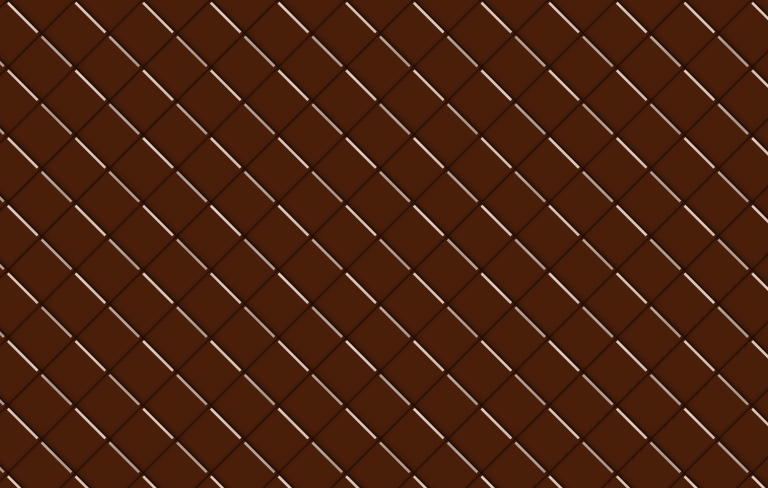
Reproduce this pattern procedurally as a Shadertoy shader.

```glsl
// Diagonal grid of bevelled chocolate squares with glossy edges and dark grooves.

const float PERIOD = 0.0881;              // diamond diagonal, in canvas widths
const vec2 GRID_OFFSET = vec2(0.117, 0.106);

const vec3 CHOCOLATE = vec3(0.29, 0.12, 0.04);
const vec3 GROOVE = vec3(0.10, 0.033, 0.01);
const vec3 GLOSS_DIM = vec3(0.66, 0.58, 0.54);
const vec3 GLOSS_BRIGHT = vec3(0.89, 0.82, 0.78);

// Coverage of a stripe, smoothed over one pixel footprint.
float stripe(float distanceToCentre, float halfWidth, float pixel) {
    return clamp((halfWidth - abs(distanceToCentre)) / pixel + 0.5, 0.0, 1.0);
}

// Soft darkening that fades away from an edge.
float edgeShade(float distanceToEdge, float reach) {
    return exp(-distanceToEdge / reach);
}

// Gentle layered sines, from 0 to 1.
float sheen(float along, float seed) {
    return 0.5 + 0.3 * sin(along * 5.0 + seed * 1.7)
               + 0.2 * sin(along * 11.0 + seed * 2.9);
}

// Rotates the canvas into square cells; y runs downward from the top.
vec2 diagonalGrid(vec2 pos) {
    return vec2(pos.x - pos.y, pos.x + pos.y) / PERIOD - GRID_OFFSET;
}

// Grooves: deep at the lower left edge, faint at the two cross edges.
float grooveAmount(vec2 local, float pixel) {
    float crossEdge = min(local.y, 1.0 - local.y);
    float deep = 0.95 * edgeShade(local.x, 0.042);
    float faint = 0.48 * stripe(crossEdge, 0.013, pixel)
                + 0.30 * edgeShade(crossEdge, 0.035);
    float seam = 0.45 * edgeShade(1.0 - local.x, 0.012);
    return 1.0 - (1.0 - deep) * (1.0 - faint) * (1.0 - seam);
}

// Gloss along the upper right edge, trimmed short of the corners.
float glossAmount(vec2 local, float pixel) {
    float band = stripe(1.0 - local.x - 0.041, 0.027, pixel);
    float span = stripe(local.y - 0.49, 0.44, pixel);
    return band * span;
}

vec3 chocolateSquares(vec2 pos, float pixel) {
    vec2 grid = diagonalGrid(pos);
    vec2 cell = floor(grid);
    vec2 local = fract(grid);

    // Alternate rows carry a brighter gloss.
    float bright = mod(cell.x + cell.y, 2.0);
    float light = mix(0.15, 0.8, bright)
                + 0.25 * (sheen(local.y, cell.x + bright) - 0.5)
                + 0.15 * (0.5 - local.y);
    vec3 gloss = mix(GLOSS_DIM, GLOSS_BRIGHT, clamp(light, 0.0, 1.0));

    vec3 colour = mix(CHOCOLATE, GROOVE, grooveAmount(local, pixel));
    return mix(colour, gloss, glossAmount(local, pixel));
}

void mainImage(out vec4 fragColor, in vec2 fragCoord) {
    vec2 pos = vec2(fragCoord.x, iResolution.y - fragCoord.y) / iResolution.x;
    float pixel = 1.414 / (PERIOD * iResolution.x);
    fragColor = vec4(chocolateSquares(pos, pixel), 1.0);
}
```
